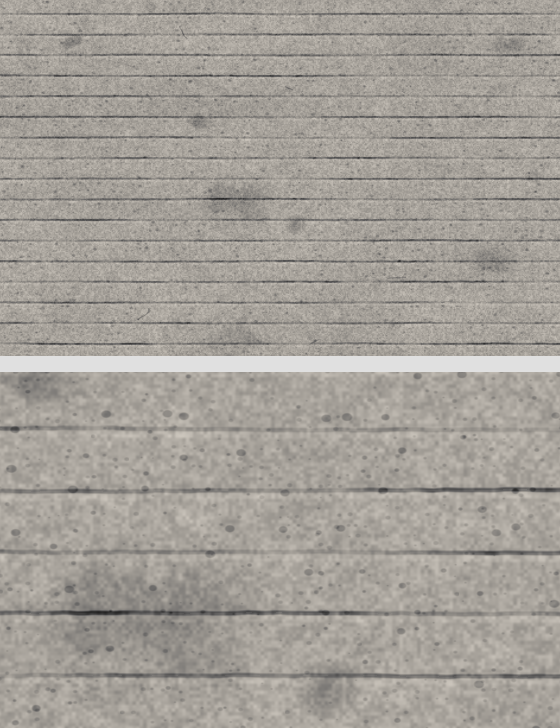
Top, the full canvas; bottom, a detail of the centre.
A Shadertoy shader for this texture:

```glsl
// Weathered grey concrete with thin horizontal grooves, pits and stains.

float hash(vec2 p) {
    vec3 q = fract(vec3(p.xyx) * 0.1031);
    q += dot(q, q.yzx + 33.33);
    return fract((q.x + q.y) * q.z);
}

vec2 hash2(vec2 p) {
    return vec2(hash(p), hash(p + 57.3));
}

float noise(vec2 p) {
    vec2 i = floor(p), f = fract(p);
    f = f * f * (3.0 - 2.0 * f);
    return mix(mix(hash(i), hash(i + vec2(1, 0)), f.x),
               mix(hash(i + vec2(0, 1)), hash(i + vec2(1, 1)), f.x), f.y);
}

float fbm(vec2 p) {
    float sum = 0.0, amp = 0.5;
    for (int i = 0; i < 4; i++) {
        sum += amp * noise(p);
        p = mat2(1.6, 1.2, -1.2, 1.6) * p + 19.7;
        amp *= 0.5;
    }
    return sum / 0.9375;
}

// Scattered round pits, one candidate per grid cell
float pits(vec2 p, float cells, float chance, float px) {
    vec2 id = floor(p * cells);
    vec2 center = (id + 0.25 + 0.5 * hash2(id + 3.0)) / cells;
    float radius = mix(0.05, 0.2, hash(id + 91.0)) / cells;
    float d = length((p - center) * vec2(0.75, 1.0));
    return step(hash(id + 41.0), chance) * (1.0 - smoothstep(radius - px, radius + px, d));
}

// Soft blotches with ragged outlines
float stains(vec2 p, float aspect) {
    float total = 0.0;
    float ragged = fbm(p * 28.0);
    for (int i = 0; i < 9; i++) {
        vec2 seed = vec2(float(i) * 7.0 + 2.0, 13.0);
        vec2 center = hash2(seed) * vec2(aspect, 1.0);
        float size = mix(0.02, 0.075, pow(hash(seed + 5.0), 2.0));
        float d = length((p - center) * vec2(0.8, 1.2)) / size + (ragged - 0.5) * 1.6;
        total += (1.0 - smoothstep(0.2, 1.2, d)) * mix(0.4, 1.0, hash(seed + 9.0));
    }
    return min(total, 1.0);
}

// Short hairline cracks
float cracks(vec2 p, float aspect, float px) {
    float total = 0.0;
    vec2 bent = p + 0.012 * (vec2(noise(p * 50.0), noise(p * 50.0 + 31.0)) - 0.5);
    for (int i = 0; i < 5; i++) {
        vec2 seed = vec2(float(i) * 11.0 + 4.0, 29.0);
        vec2 start = hash2(seed) * vec2(aspect, 1.0);
        vec2 along = (hash2(seed + 6.0) - 0.5) * vec2(0.1, 0.07);
        vec2 rel = bent - start;
        float t = clamp(dot(rel, along) / dot(along, along), 0.0, 1.0);
        total += 1.0 - smoothstep(0.0003, 0.001 + px, length(rel - along * t));
    }
    return min(total, 1.0);
}

void mainImage(out vec4 fragColor, in vec2 fragCoord) {
    vec2 p = fragCoord / iResolution.y;
    float aspect = iResolution.x / iResolution.y;
    float px = 1.0 / iResolution.y;

    // Signed height above the nearest groove, slightly uneven along its run
    float pitch = 0.0579;
    float row = (p.y - 0.0345) / pitch + 0.5;
    float id = floor(row);
    float h = (fract(row) - 0.5) * pitch;
    h += (noise(vec2(p.x * 5.0, id * 3.7)) - 0.5) * 0.0025;
    h += (noise(vec2(p.x * 70.0, id * 5.3)) - 0.5) * 0.0012;

    // Concrete body: broad mottling, row tone and fine sandy grain
    float tone = 0.648;
    tone += (fbm(p * vec2(5.0, 7.0)) - 0.5) * 0.07;
    tone += (fbm(p * 32.0 + 8.0) - 0.5) * 0.06;
    tone += (hash(vec2(id, 17.0)) - 0.5) * 0.012;
    tone += (noise(p * 300.0) - 0.5) * 0.11;
    tone += (noise(p * 150.0 + 40.0) - 0.5) * 0.09;

    // Wear: stains, pits and cracks
    tone -= 0.13 * stains(p, aspect);
    tone -= 0.15 * pits(p, 55.0, 0.16, px);
    tone -= 0.10 * pits(p + 5.0, 110.0, 0.22, px);
    tone -= 0.14 * cracks(p, aspect, px);

    // Groove: dirt shade above, pale lip below, broken dark line between
    float depth = smoothstep(0.2, 0.75, fbm(vec2(p.x * 6.0, id * 9.1)));
    float chips = noise(vec2(p.x * 55.0, id * 4.3));
    float shade = exp(-max(h, 0.0) / 0.004) * step(0.0, h);
    float lip = 1.0 - smoothstep(0.001, 0.0035 + px, abs(h + 0.0055));
    float line = 1.0 - smoothstep(0.0008, 0.0022 + px, abs(h));
    tone -= 0.05 * shade * depth;
    tone += 0.05 * lip * (0.5 + 0.5 * chips);
    tone -= line * mix(0.07, 0.30, depth) * (0.6 + 0.6 * chips);

    // Warm grey that turns neutral in the darks
    vec3 tint = mix(vec3(1.0, 0.99, 0.99), vec3(1.012, 0.982, 0.937), smoothstep(0.3, 0.65, tone));
    fragColor = vec4(clamp(tone * tint, 0.0, 1.0), 1.0);
}
```
